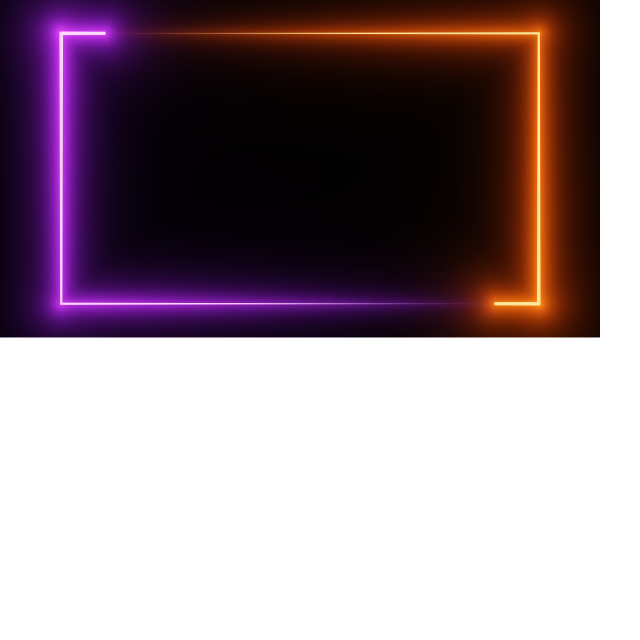
Write a WebGL 1 fragment shader that draws this background.

```glsl
precision highp float;
// Violet and orange neon strips framing a dark wide panel on a white canvas.
uniform vec2 u_resolution;

// Layout in canvas units
const vec2 PANEL_MIN = vec2(0.0, 0.4727);
const vec2 PANEL_MAX = vec2(0.9375, 1.0);
const vec2 FRAME_MIN = vec2(0.0957, 0.5254);
const vec2 FRAME_MAX = vec2(0.8418, 0.9479);
const float HOOK_LENGTH = 0.067;
const float FADE_LENGTH = 0.685;

const vec3 VIOLET_TINT = vec3(0.63, 0.10, 1.0);
const vec3 ORANGE_TINT = vec3(1.0, 0.25, 0.025);
const vec3 VIOLET_CORE = vec3(1.0, 0.84, 1.0);
const vec3 ORANGE_CORE = vec3(1.0, 0.90, 0.60);

// Light around a line at distance d: tight halo, wide halo and faint haze
float halo(float d) {
    return 2.0 * exp(-d / 0.0105) + exp(-d / 0.037) + 0.06 * exp(-d / 0.12);
}

// Returns (glow, core) of a segment whose strength runs from sa to sb
vec2 neonSegment(vec2 p, vec2 a, vec2 b, float sa, float sb, float pixel) {
    vec2 ab = b - a;
    float t = clamp(dot(p - a, ab) / dot(ab, ab), 0.0, 1.0);
    float d = length(p - a - ab * t);
    float strength = mix(sa, sb, t);
    float halfWidth = mix(0.0006, 0.0028, strength * strength);
    float cover = clamp((halfWidth - d) / pixel + 0.5, 0.0, 1.0);
    return vec2(strength * halo(d), cover * smoothstep(0.0, 0.45, strength));
}

// Short hook, full side, then a long side that fades out
vec2 neonStrip(vec2 p, float pixel) {
    vec2 topCorner = vec2(FRAME_MIN.x, FRAME_MAX.y);
    vec2 hook = neonSegment(p, topCorner + vec2(HOOK_LENGTH, 0.0), topCorner,
                            0.95, 1.0, pixel);
    vec2 side = neonSegment(p, topCorner, FRAME_MIN, 1.0, 0.72, pixel);
    vec2 tail = neonSegment(p, FRAME_MIN, FRAME_MIN + vec2(FADE_LENGTH, 0.0),
                            0.72, 0.0, pixel);
    // Soft maximum joins the glows without creases at the corners
    vec3 glows = vec3(hook.x, side.x, tail.x);
    glows *= glows * glows;
    float glow = pow(glows.x + glows.y + glows.z, 1.0 / 3.0);
    return vec2(glow, max(hook.y, max(side.y, tail.y)));
}

// Antialiased box coverage
float boxMask(vec2 p, vec2 low, vec2 high, float pixel) {
    vec2 inside = min(p - low, high - p);
    return clamp(min(inside.x, inside.y) / pixel + 0.5, 0.0, 1.0);
}

void main() {
    float pixel = 1.0 / min(u_resolution.x, u_resolution.y);
    vec2 p = gl_FragCoord.xy / u_resolution;

    // The orange strip is the violet one turned half a circle
    vec2 violet = neonStrip(p, pixel);
    vec2 orange = neonStrip(FRAME_MIN + FRAME_MAX - p, pixel);

    // Saturating exposure, then the hot cores
    vec3 light = VIOLET_TINT * violet.x + ORANGE_TINT * orange.x;
    vec3 color = 1.0 - exp(-light);
    color = mix(color, VIOLET_CORE, violet.y);
    color = mix(color, ORANGE_CORE, orange.y);

    // The panel reaches past the left and top canvas borders
    float panel = boxMask(p, PANEL_MIN - vec2(0.1, 0.0),
                          PANEL_MAX + vec2(0.0, 0.1), pixel);
    gl_FragColor = vec4(mix(vec3(1.0), color, panel), 1.0);
}
```
